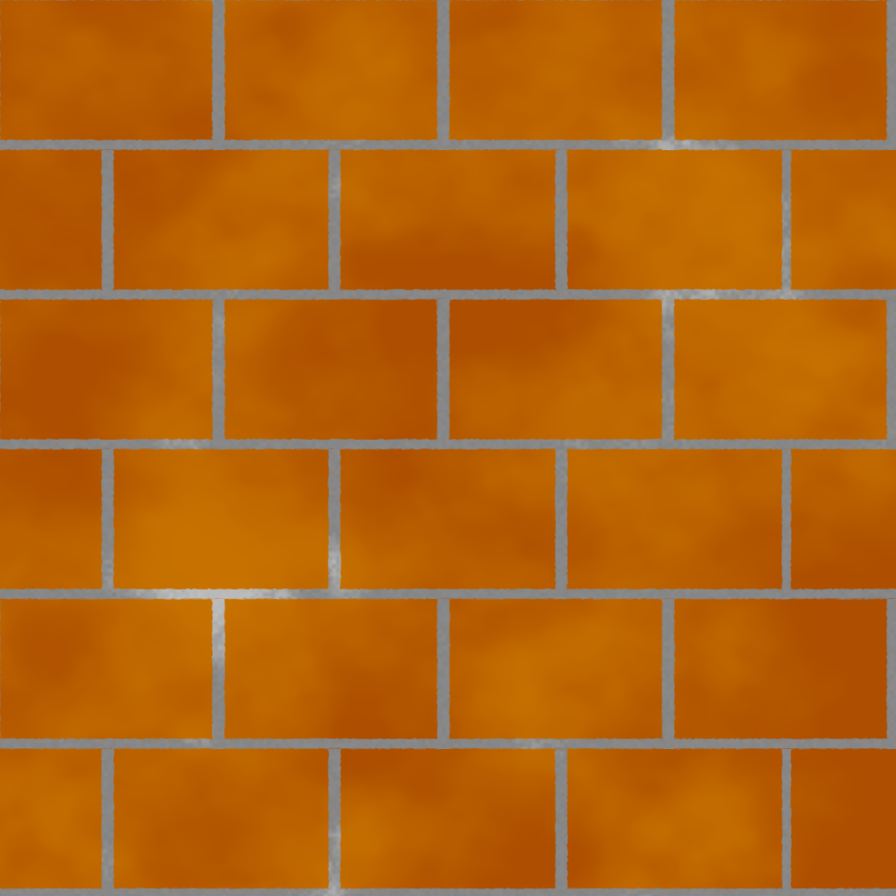
Give the GLSL for this texture, as a WebGL 1 fragment shader.

```glsl
precision highp float;
uniform vec2 u_resolution;

float hash(vec2 p) {
  p = fract(p * vec2(0.1031, 0.1137));
  p += dot(p, p.yx + 33.33);
  return fract((p.x + p.y) * p.x * 17.31);
}

float noise(vec2 p) {
  vec2 i = floor(p);
  vec2 f = fract(p);
  f = f * f * f * (f * (f * 6.0 - 15.0) + 10.0);
  return mix(mix(hash(i), hash(i + vec2(1.0, 0.0)), f.x),
             mix(hash(i + vec2(0.0, 1.0)), hash(i + 1.0), f.x), f.y);
}

float fbm(vec2 p) {
  float sum = 0.0;
  float amplitude = 0.533;
  for (int i = 0; i < 4; i++) {
    sum += amplitude * noise(p);
    p = mat2(1.6, 1.2, -1.2, 1.6) * p + 17.3;
    amplitude *= 0.5;
  }
  return sum;
}

// Positive inside the joint that follows each brick, negative on the brick
float jointDepth(float x, float pitch, float brickSize) {
  float local = mod(x, pitch);
  return max(min(local - brickSize, pitch - local), -local);
}

void main() {
  vec2 uv = gl_FragCoord.xy / u_resolution;
  float fromTop = 1.0 - uv.y;
  float odd = mod(floor(fromTop / 0.1671), 2.0);

  // Running bond: odd rows are shifted, with a narrower last joint
  float shiftedX = uv.x - 0.127 + 0.0035 * smoothstep(0.8725, 0.883, uv.x);
  float across = mix(jointDepth(uv.x, 0.2509, 0.237),
                     jointDepth(shiftedX, 0.2531, 0.2396), odd);
  float depth = max(across, jointDepth(fromTop, 0.1671, 0.1561));

  // Slightly rough, softened brick edges
  float roughness = (noise(uv * 300.0) - 0.5) * 0.0014;
  float soft = max(0.0014, 0.7 / u_resolution.y);
  float mortarMask = smoothstep(-soft, soft, depth + roughness);

  // Broad clouds tint the bricks and bleach the mortar
  float cloud = fbm(uv * vec2(5.5, 6.5) + 3.7) - 0.1 * cos(12.566 * uv.x);
  vec3 brick = mix(vec3(0.68, 0.305, 0.0), vec3(0.775, 0.445, 0.0),
                   smoothstep(0.15, 0.85, cloud));
  float grain = (noise(uv * 220.0) - 0.5) * 0.025;
  float bleach = smoothstep(0.57, 0.8, cloud + grain * 2.0);
  vec3 mortar = vec3(mix(0.53, 0.73, bleach) + grain);

  gl_FragColor = vec4(mix(brick, mortar, mortarMask), 1.0);
}
```
